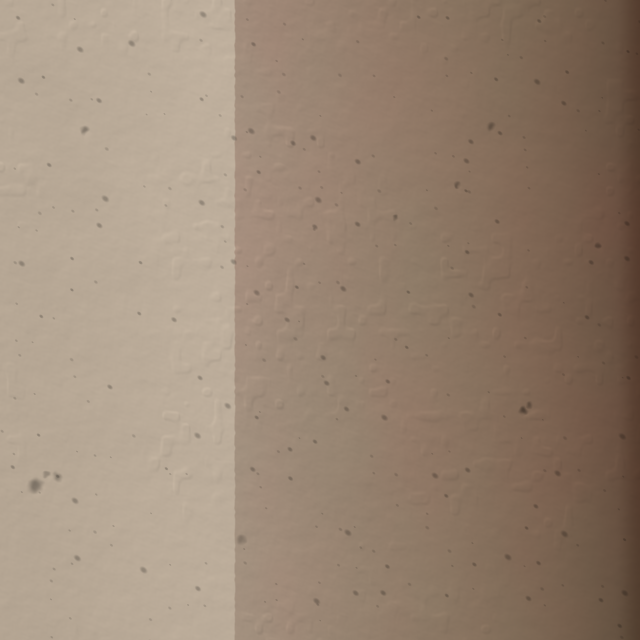
Reproduce this texture procedurally as a Shadertoy shader.

```glsl
// Two plaster walls meeting at a vertical corner, the right one fading into shade
float hash(vec2 p) {
    return fract(sin(dot(p, vec2(127.1, 311.7))) * 43758.5453);
}

float noise(vec2 p) {
    vec2 i = floor(p), f = fract(p);
    f = f * f * (3.0 - 2.0 * f);
    return mix(mix(hash(i), hash(i + vec2(1, 0)), f.x),
               mix(hash(i + vec2(0, 1)), hash(i + vec2(1, 1)), f.x), f.y);
}

float fbm(vec2 p) {
    float sum = 0.0, amp = 0.5;
    for (int i = 0; i < 4; i++) {
        sum += amp * noise(p);
        p = mat2(1.6, 1.2, -1.2, 1.6) * p + 7.3;
        amp *= 0.5;
    }
    return sum;
}

// Plaster height: slanted trowel grain with sparse raised lumps
float plaster(vec2 p) {
    float grain = fbm(mat2(0.85, 0.5, -0.5, 0.85) * p * vec2(42.0, 58.0));
    float lumps = smoothstep(0.62, 0.9, noise(p * vec2(62.0, 54.0) + 19.0));
    return grain + 0.6 * lumps * smoothstep(0.35, 0.65, noise(p * 7.0 + 3.0));
}

// Small random pits, at most one per cell
float scatteredPits(vec2 p, float cells) {
    vec2 id = floor(p * cells);
    float size = mix(0.07, 0.15, hash(id + 9.0));
    vec2 center = 0.25 + 0.5 * vec2(hash(id + 1.7), hash(id + 5.2));
    vec2 d = fract(p * cells) - center;
    d.x += 0.4 * d.y;
    return step(0.8, hash(id)) * smoothstep(size, size * 0.2, length(d));
}

// Larger chips: xy is the place, z the radius, w the depth
float chips(vec2 p) {
    vec4 chip[11] = vec4[11](
        vec4(0.133, 0.797, 0.009, 0.65), vec4(0.055, 0.241, 0.016, 0.75),
        vec4(0.090, 0.254, 0.011, 0.60), vec4(0.073, 0.259, 0.007, 0.45),
        vec4(0.766, 0.801, 0.009, 0.60), vec4(0.818, 0.358, 0.009, 0.90),
        vec4(0.826, 0.368, 0.007, 0.60), vec4(0.714, 0.710, 0.007, 0.60),
        vec4(0.619, 0.661, 0.006, 0.60), vec4(0.934, 0.616, 0.006, 0.60),
        vec4(0.377, 0.157, 0.010, 0.45));
    vec2 wobble = 0.005 * (vec2(noise(p * 130.0), noise(p * 130.0 + 40.0)) - 0.5);
    float depth = 0.0;
    for (int i = 0; i < 11; i++) {
        float d = length(p + wobble - chip[i].xy);
        depth = max(depth, chip[i].w * smoothstep(chip[i].z, chip[i].z * 0.1, d));
    }
    return depth;
}

void mainImage(out vec4 fragColor, in vec2 fragCoord) {
    vec2 uv = fragCoord / iResolution.xy;
    float pixel = 1.0 / iResolution.x;

    // Lit wall, slightly brighter toward the corner and the top
    vec3 lit = vec3(0.715, 0.655, 0.583);
    lit += 0.025 * smoothstep(0.05, 0.35, uv.x) + 0.012 * (uv.y - 0.5);

    // Shaded wall, falling off faster near the right side
    float t = clamp((uv.x - 0.367) / 0.633, 0.0, 1.0);
    vec3 shade = vec3(0.645, 0.565, 0.498) - vec3(0.19, 0.19, 0.21) * t
               - vec3(0.08, 0.09, 0.06) * pow(t, 5.0);
    shade -= 0.045 * smoothstep(0.96, 1.0, uv.x);
    shade -= 0.015 * smoothstep(0.75, 1.0, uv.y) * (1.0 - t);

    // Faint pink and olive mottling
    float tint = fbm(uv * vec2(6.0, 3.5) + 4.0) - 0.47;
    shade += tint * vec3(0.035, -0.025, -0.01);

    // Corner with a slightly ragged edge
    float corner = 0.367 + 0.0016 * (noise(vec2(3.0, uv.y * 170.0)) - 0.5);
    float side = smoothstep(corner - pixel, corner + pixel, uv.x);
    vec3 color = mix(lit, shade, side);

    // Surface relief lit from the upper left
    float relief = plaster(uv) - plaster(uv + vec2(-0.0025, 0.004));
    color *= 1.0 + relief * mix(0.085, 0.11 - 0.03 * t, side);
    color *= 1.0 + 0.03 * (fbm(uv * vec2(9.0, 16.0)) - 0.47);

    // Pits and chips with a faint lit lower rim
    float pits = 0.22 * scatteredPits(uv, 21.0)
               + 0.13 * scatteredPits(uv + 0.37, 34.0);
    float rim = chips(uv + vec2(-0.004, 0.007));
    color *= 1.0 - pits - 0.42 * chips(uv) + 0.04 * rim;

    fragColor = vec4(clamp(color, 0.0, 1.0), 1.0);
}
```
